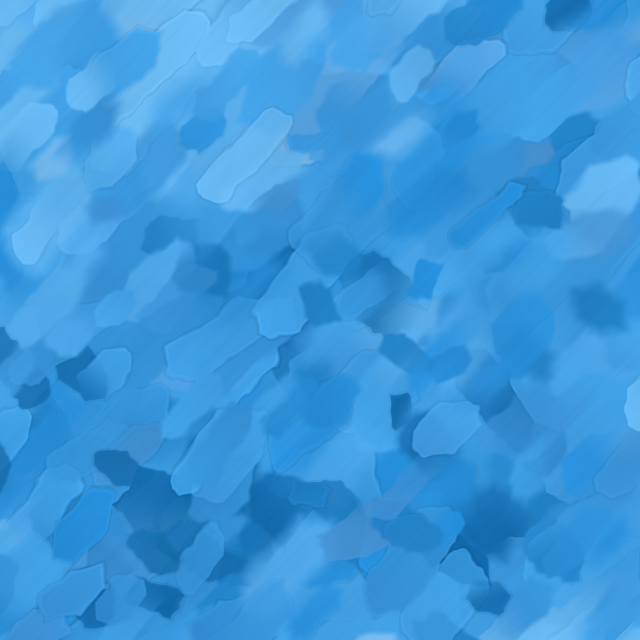
Give the GLSL for this pattern, as a WebGL 2 fragment shader.

```glsl
#version 300 es
precision highp float;
// Overlapping diagonal dabs of blue paint, in layers from large to small.
// Each layer is a jittered, rotated grid of chamfered boxes with ragged ends;
// light dabs lie along the brush direction, the darkest ones lie across it.

#define ANGLE 0.80     // brush direction in radians
#define LAYERS 7
#define LARGE 0.150    // cell width of the first layer
#define SMALL 0.058    // cell width of the last layer
#define STRETCH 1.7    // cell length over cell width
#define RAGGED 0.012   // outline wobble
#define STREAK 0.022   // bristle contrast
#define RIM 0.055      // contrast of the thin line at crisp edges
#define CROSSING 0.22  // dabs darker than this tone lie across

uniform vec2 u_resolution;
out vec4 fragColor;

// Integer hash giving three values in 0..1.
vec3 hash3(ivec3 cell) {
    uvec3 v = uvec3(cell) * 1664525u + 1013904223u;
    v.x += v.y * v.z; v.y += v.z * v.x; v.z += v.x * v.y;
    v ^= v >> 16u;
    v.x += v.y * v.z; v.y += v.z * v.x; v.z += v.x * v.y;
    return vec3(v >> 8u) / 16777216.0;
}

float valueNoise(vec2 p, int seed) {
    ivec2 i = ivec2(floor(p));
    vec2 f = fract(p);
    f = f * f * (3.0 - 2.0 * f);
    float a = hash3(ivec3(i, seed)).x;
    float b = hash3(ivec3(i + ivec2(1, 0), seed)).x;
    float c = hash3(ivec3(i + ivec2(0, 1), seed)).x;
    float d = hash3(ivec3(i + ivec2(1, 1), seed)).x;
    return mix(mix(a, b, f.x), mix(c, d, f.x), f.y);
}

mat2 rotation(float angle) {
    float c = cos(angle), s = sin(angle);
    return mat2(c, -s, s, c);
}

// Dark to light blues; each step spans its share of the tone range.
vec3 paintColor(float tone) {
    vec3 color = vec3(0.07, 0.41, 0.66);
    color = mix(color, vec3(0.13, 0.50, 0.77), smoothstep(0.03, 0.11, tone));
    color = mix(color, vec3(0.15, 0.56, 0.86), smoothstep(0.18, 0.30, tone));
    color = mix(color, vec3(0.21, 0.57, 0.84), smoothstep(0.36, 0.44, tone));
    color = mix(color, vec3(0.26, 0.63, 0.90), smoothstep(0.54, 0.66, tone));
    color = mix(color, vec3(0.33, 0.67, 0.92), smoothstep(0.80, 0.88, tone));
    return mix(color, vec3(0.42, 0.73, 0.95), smoothstep(0.93, 1.0, tone));
}

// Broad light and dark areas, drawn out along the brush direction.
float broadTone(vec2 p) {
    return 0.5 + 1.2 * (valueNoise(p * vec2(3.0, 5.5), 91) - 0.5);
}

// Signed distance to a box with cut corners.
float dabDistance(vec2 p, vec2 halfSize, float cut) {
    vec2 q = abs(p) - halfSize;
    return max(max(q.x, q.y), (q.x + q.y) * 0.7071 + cut * halfSize.y);
}

// Paints the dab of one cell over the colour below.
vec3 paintDab(vec3 below, vec2 p, ivec2 cell, int layer, float size, float wobble, float pixel) {
    vec3 place = hash3(ivec3(cell, layer * 4));
    vec3 shape = hash3(ivec3(cell, layer * 4 + 1));
    vec3 look = hash3(ivec3(cell, layer * 4 + 2));
    vec3 finish = hash3(ivec3(cell, layer * 4 + 3));
    float depth = float(layer) / float(LAYERS - 1);
    if (place.z > mix(1.0, 0.34, depth)) return below;

    vec2 center = (vec2(cell) + 0.1 + 0.8 * place.xy) * size * vec2(STRETCH, 1.0);
    vec2 local = rotation((shape.z - 0.5) * 0.35) * (p - center);
    float tone = clamp(broadTone(center) + 0.95 * (look.x - 0.5), 0.0, 1.0);
    vec2 halfSize = size * vec2(STRETCH, 1.0) * mix(vec2(0.38, 0.30), vec2(0.78, 0.60), shape.xy);
    if (tone < CROSSING) {
        local = vec2(-local.y, local.x);
        halfSize = size * mix(vec2(0.55, 0.32), vec2(0.95, 0.60), shape.xy);
    }
    local.x += (look.y - 0.5) * 1.1 * local.y;

    // Crisp or soft outline, with a tail that may fade away.
    float d = dabDistance(local, halfSize, 0.25 + 0.55 * look.z) + wobble;
    float blur = pixel + 0.0008 + 0.022 * pow(finish.x, 4.0);
    float along = local.x / halfSize.x * (finish.y < 0.5 ? -1.0 : 1.0);
    float tail = finish.z < 0.5 ? smoothstep(-1.1, 0.3, along) : 1.0;
    float cover = (1.0 - smoothstep(-blur, blur, d)) * tail * mix(0.65, 1.0, look.z);

    // Light inner rim, dark outer rim, slight gradient and violet tint.
    float crisp = tail * (1.0 - smoothstep(0.0, 0.5, finish.x));
    float width = 0.0014 + pixel;
    float inner = 1.0 - smoothstep(0.0, width, abs(d + width));
    float outer = 1.0 - smoothstep(0.0, width, abs(d - width));
    vec3 color = paintColor(tone) * (1.0 + 0.035 * along);
    color += vec3(0.06, -0.01, -0.03) * smoothstep(0.75, 1.0, look.y) * smoothstep(0.2, 0.4, tone);
    below *= 1.0 - 1.4 * RIM * outer * crisp;
    return mix(below, color * (1.0 + RIM * inner * crisp), cover);
}

void main() {
    float extent = min(u_resolution.x, u_resolution.y);
    float pixel = 0.7 / extent;
    vec2 p = rotation(ANGLE) * (gl_FragCoord.xy / extent) + 3.0;
    float wobble = RAGGED * (valueNoise(p * 22.0, 70) - 0.5)
                 + 0.5 * RAGGED * (valueNoise(p * vec2(60.0, 95.0), 71) - 0.5);

    vec3 color = paintColor(clamp(broadTone(p), 0.0, 1.0));
    for (int layer = 0; layer < LAYERS; layer++) {
        float size = mix(LARGE, SMALL, float(layer) / float(LAYERS - 1));
        ivec2 home = ivec2(floor(p / (size * vec2(STRETCH, 1.0))));
        for (int k = 0; k < 9; k++) {
            ivec2 cell = home + ivec2(k % 3, k / 3) - 1;
            color = paintDab(color, p, cell, layer, size, wobble, pixel);
        }
    }

    // Fine bristle marks along the brush direction.
    float bristles = valueNoise(p * vec2(9.0, 170.0), 80) - 0.5;
    fragColor = vec4(color * (1.0 + STREAK * bristles), 1.0);
}
```
